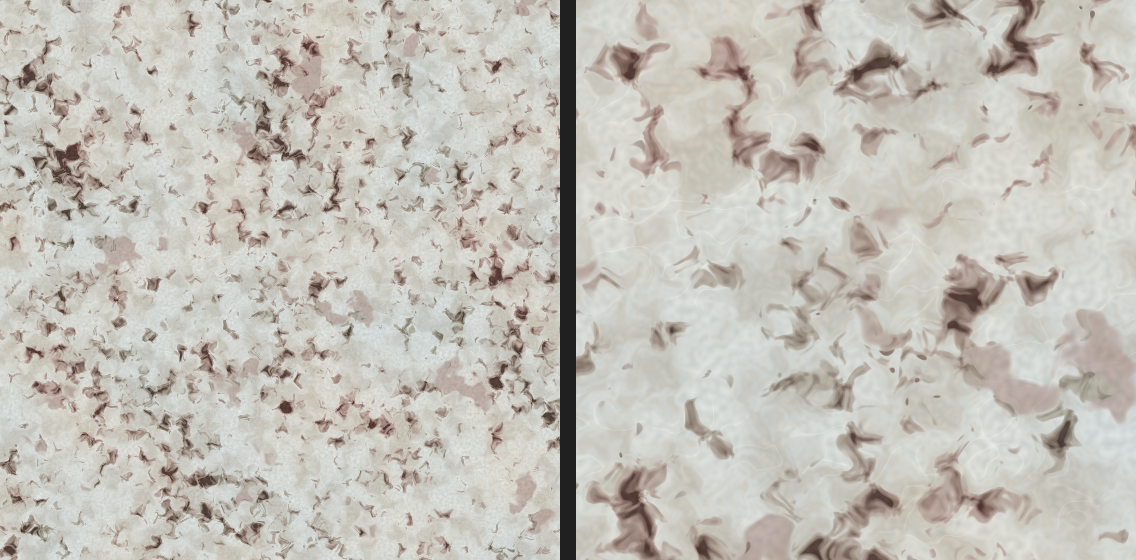
Left: the whole. Right: its middle third, enlarged.
A WebGL 1 fragment shader for this texture:

```glsl
precision highp float;
// Pale polished granite with clustered mauve-brown mineral specks.

uniform vec2 u_resolution;

#define CLUSTER_SCALE 5.0
#define SPECK_SCALE 31.0
#define MOTTLE_SCALE 23.0
#define GRAIN_SCALE 190.0
#define DOT_SCALE 72.0
#define DOT_SHARE 0.12
#define CLUSTERING 0.55
#define GRAIN_CONTRAST 0.016
#define VEIN_CONTRAST 0.035

const vec3 PALE  = vec3(0.84, 0.85, 0.83);
const vec3 CREAM = vec3(0.77, 0.76, 0.72);
const vec3 TAUPE = vec3(0.71, 0.66, 0.62);
const vec3 MAUVE = vec3(0.61, 0.54, 0.50);
const vec3 BROWN = vec3(0.49, 0.41, 0.37);
const vec3 UMBER = vec3(0.32, 0.24, 0.22);

vec2 hash2(vec2 p) {
  vec3 q = fract(p.xyx * vec3(0.1031, 0.1030, 0.0973));
  q += dot(q, q.yzx + 33.33);
  return fract((q.xx + q.yz) * q.zy);
}

float cornerSlope(vec2 cell, vec2 offset) {
  float angle = 6.2832 * hash2(cell).x;
  return dot(vec2(cos(angle), sin(angle)), offset);
}

// Gradient noise scaled to a standard deviation of about one
float gradientNoise(vec2 p) {
  vec2 i = floor(p), f = fract(p), e = vec2(1.0, 0.0);
  vec2 w = f * f * f * (f * (f * 6.0 - 15.0) + 10.0);
  float low = mix(cornerSlope(i, f), cornerSlope(i + e, f - e), w.x);
  float high = mix(cornerSlope(i + e.yx, f - e.yx),
                   cornerSlope(i + e.xx, f - e.xx), w.x);
  return 4.6 * mix(low, high, w.y);
}

// Rotated octaves, normalised to keep the same deviation
float fbm(vec2 p) {
  float sum = 0.0, energy = 0.0, amp = 1.0;
  for (int k = 0; k < 4; k++) {
    sum += amp * gradientNoise(p);
    energy += amp * amp;
    amp *= 0.6;
    p = mat2(1.6, 1.2, -1.2, 1.6) * p + 17.3;
  }
  return sum / sqrt(energy);
}

// Sparse round pinpoints, one candidate per cell
float pinpoints(vec2 p, float pixel) {
  vec2 cell = floor(p);
  vec2 chance = hash2(cell + 91.0);
  vec2 centre = 0.25 + 0.5 * hash2(cell + 37.0);
  float radius = mix(0.08, 0.2, chance.y);
  float dist = length(fract(p) - centre);
  return step(chance.x, DOT_SHARE) * (1.0 - smoothstep(radius - pixel, radius + pixel, dist));
}

void main() {
  float side = min(u_resolution.x, u_resolution.y);
  vec2 p = gl_FragCoord.xy / side + 3.0;

  // Irregular drift that roughens the outlines of the minerals
  vec2 drift = vec2(gradientNoise(p * 55.0), gradientNoise(p * 55.0 + 41.0));
  vec2 q = p + 0.003 * drift;

  float cluster = fbm(p * CLUSTER_SCALE);
  float hue = gradientNoise(p * 6.0 + 63.0);
  float grain = gradientNoise(p * GRAIN_SCALE);

  // Pale ground with cream clouds
  float mottle = 0.85 * fbm(q * MOTTLE_SCALE + 20.0) + 0.35 * cluster + 0.4 * grain;
  vec3 color = mix(PALE, CREAM, smoothstep(-0.75, 1.3, mottle));
  color += hue * vec3(0.006, -0.001, -0.008);

  // Thin bright crystal seams, slanted across the slab
  vec2 slant = mat2(0.8, -0.6, 0.6, 0.8) * q * vec2(38.0, 62.0);
  float seam = 1.0 - smoothstep(0.0, 0.3, abs(gradientNoise(slant)));
  color += VEIN_CONTRAST * seam * smoothstep(-0.5, 1.0, gradientNoise(p * 14.0));

  // Occasional broad translucent mauve crystals
  float crystal = smoothstep(1.5, 2.1, fbm(q * 8.0 + 80.0));
  color = mix(color, MAUVE + vec3(0.05, 0.02, 0.03), 0.6 * crystal);

  // Specks darken in steps toward the heart of each cluster
  float speck = fbm(q * SPECK_SCALE + 50.0) + CLUSTERING * cluster;
  speck /= sqrt(1.0 + CLUSTERING * CLUSTERING);
  vec3 tint = hue * vec3(0.012, -0.008, -0.004);
  color = mix(color, TAUPE + tint, smoothstep(0.65, 1.15, speck));
  color = mix(color, MAUVE + tint, smoothstep(1.2, 1.6, speck));
  color = mix(color, BROWN + tint, smoothstep(1.65, 2.0, speck));
  color = mix(color, UMBER + tint, smoothstep(2.0, 2.4, speck));

  // Dark pinpoints gather where the specks do
  float dots = pinpoints(q * DOT_SCALE, DOT_SCALE / side);
  color = mix(color, BROWN, 0.8 * dots * smoothstep(-0.6, 1.0, cluster));

  color += GRAIN_CONTRAST * grain;
  gl_FragColor = vec4(clamp(color, 0.0, 1.0), 1.0);
}
```
